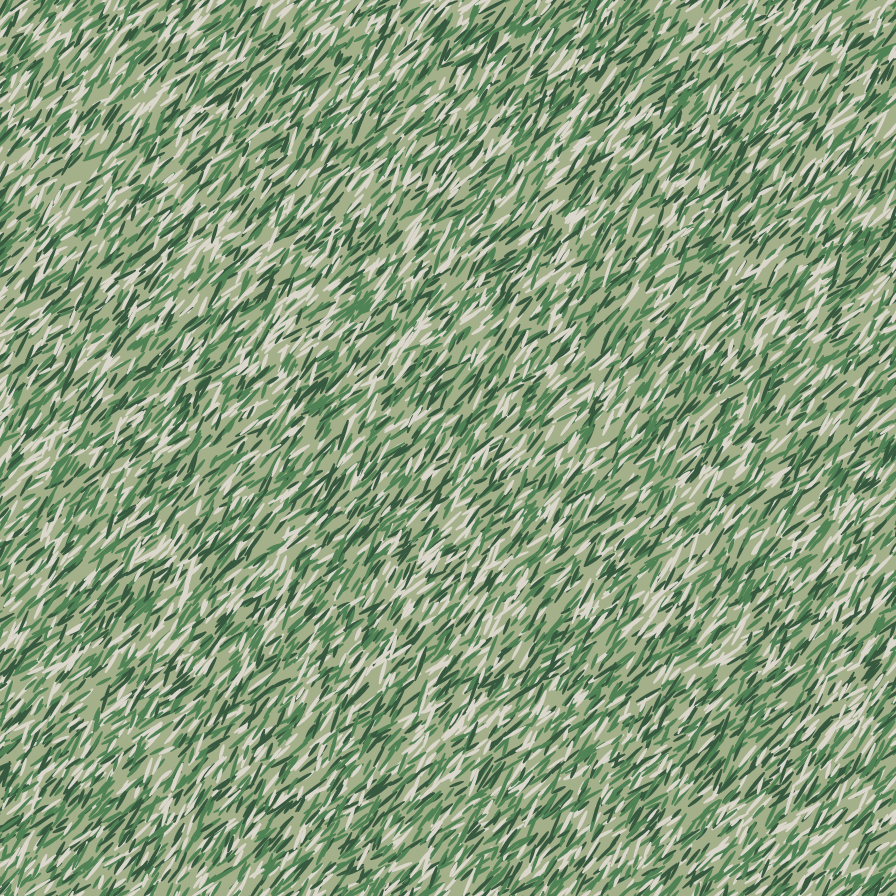
Reproduce this texture procedurally as a Shadertoy shader.

```glsl
const vec3 SAGE  = vec3(0.64, 0.69, 0.54);
const vec3 LEAF  = vec3(0.31, 0.51, 0.33);
const vec3 PINE  = vec3(0.21, 0.35, 0.25);
const vec3 CREAM = vec3(0.86, 0.845, 0.80);

const float LEAN = 0.83;               // mean blade direction in radians
const vec2 CELL = vec2(0.024, 0.009);  // along and across the blades
const int LAYERS = 3;

// Integer hash giving three values in 0..1
vec3 hash3(ivec3 cell) {
    uvec3 v = uvec3(cell) * 1664525u + 1013904223u;
    v.x += v.y * v.z; v.y += v.z * v.x; v.z += v.x * v.y;
    v ^= v >> 16u;
    v.x += v.y * v.z; v.y += v.z * v.x; v.z += v.x * v.y;
    return vec3(v >> 8u) / 16777216.0;
}

mat2 rotation(float angle) {
    float c = cos(angle), s = sin(angle);
    return mat2(c, -s, s, c);
}

float cornerSlope(ivec2 corner, vec2 offset) {
    return dot(hash3(ivec3(corner, 91)).xy * 2.0 - 1.0, offset);
}

float gradientNoise(vec2 p) {
    ivec2 i = ivec2(floor(p));
    vec2 f = fract(p);
    vec2 u = f * f * f * (f * (f * 6.0 - 15.0) + 10.0);
    float low = mix(cornerSlope(i, f),
                    cornerSlope(i + ivec2(1, 0), f - vec2(1, 0)), u.x);
    float high = mix(cornerSlope(i + ivec2(0, 1), f - vec2(0, 1)),
                     cornerSlope(i + ivec2(1, 1), f - vec2(1, 1)), u.x);
    return mix(low, high, u.y);
}

// Distance to a horizontal blade, thinning towards both tips
float bladeDistance(vec2 p, float halfLength, float halfWidth) {
    float along = clamp(p.x, -halfLength, halfLength);
    float t = along / halfLength;
    return length(p - vec2(along, 0.0)) - halfWidth * (1.0 - 0.5 * t * t);
}

vec3 bladeColour(float pick) {
    return pick < 0.29 ? PINE : pick < 0.70 ? LEAF : CREAM;
}

// Paints one layer of scattered blades over the given colour
vec3 paintBlades(vec3 colour, vec2 p, int layer, float density, float pixel) {
    ivec2 home = ivec2(floor(p / CELL));
    for (int y = -1; y <= 1; y++)
    for (int x = -1; x <= 1; x++) {
        ivec2 cell = home + ivec2(x, y);
        vec3 place = hash3(ivec3(cell, layer * 2));
        vec3 form = hash3(ivec3(cell, layer * 2 + 1));
        if (place.z > density) continue;

        vec2 centre = (vec2(cell) + place.xy) * CELL;
        float tilt = (form.x - 0.5) * 0.76;
        float halfLength = mix(0.007, 0.017, form.y * form.y * 0.6 + form.y * 0.4);
        float halfWidth = mix(0.0017, 0.0023, fract(form.x * 17.0));
        float d = bladeDistance(rotation(tilt) * (p - centre), halfLength, halfWidth);
        float cover = clamp(0.5 - d / pixel, 0.0, 1.0);
        if (cover <= 0.0) continue;

        // Soft patches lean towards dark or pale blades
        float patchTone = gradientNoise(centre * 14.0) * 0.35;
        colour = mix(colour, bladeColour(form.z + patchTone), cover);
    }
    return colour;
}

void mainImage(out vec4 fragColor, in vec2 fragCoord) {
    float pixel = 1.0 / iResolution.y;
    vec2 uv = fragCoord * pixel;

    // Each layer has its own slight turn and shift to hide the grid
    vec3 colour = SAGE;
    for (int layer = 0; layer < LAYERS; layer++) {
        float turn = LEAN + (float(layer) - 1.0) * 0.09;
        vec2 p = rotation(-turn) * uv;
        p = rotation(turn) * uv + vec2(0.37, 0.61) * float(layer);
        colour = paintBlades(colour, p, layer, 0.72, pixel);
    }
    fragColor = vec4(colour, 1.0);
}
```
